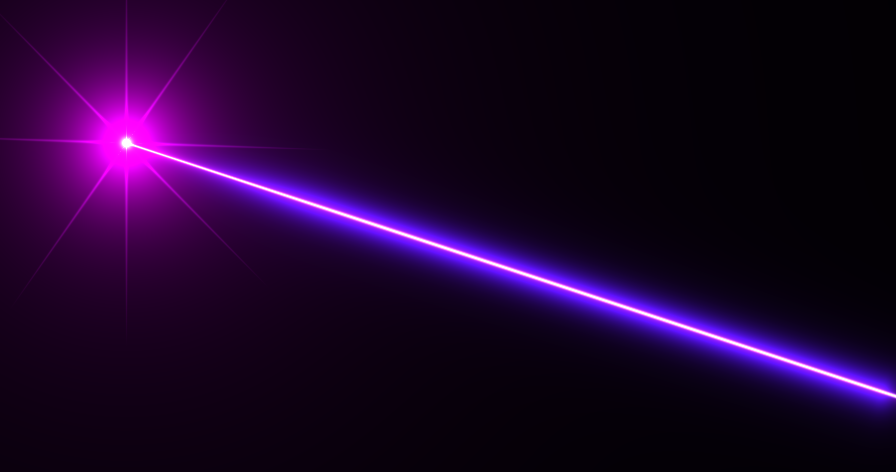
This background is drawn by a Shadertoy shader. Its source:

```glsl
// Thin tapered streak through the centre of the star
float streak(vec2 p, float degrees) {
    float angle = radians(degrees);
    vec2 dir = vec2(cos(angle), sin(angle));
    float along = abs(dot(p, dir));
    float across = abs(dot(p, vec2(-dir.y, dir.x)));
    float taper = max(0.0, 1.0 - along / 0.43);
    float width = 0.0012 + 0.0022 * taper;
    return taper * exp(-across * across / (width * width));
}

vec3 starLight(vec2 p) {
    float r = length(p);
    vec3 light = vec3(1.0, 0.0, 1.03) * 1.45 * exp(-r / 0.08);
    light += vec3(0.23, 0.0, 0.27) * exp(-r / 0.4);

    // Four long streaks, then a ring of short white spikes
    float angles[4] = float[4](90.0, 55.0, -45.5, -1.9);
    for (int i = 0; i < 4; i++) {
        light += vec3(0.36, 0.01, 0.4) * streak(p, angles[i]);
        light += 0.8 * streak(p * 11.0, angles[i]) * exp(-r / 0.03);
    }
    return light + 1.6 * exp(-r * r / 0.00011) + 0.35 * exp(-r / 0.012);
}

vec3 beamLight(vec2 p, vec2 span) {
    float reach = length(span);
    vec2 dir = span / reach;
    float along = dot(p, dir);
    float across = abs(dot(p, vec2(-dir.y, dir.x)));

    // Halo swells away from the star and closes at the far end
    float d = length(p - dir * clamp(along, 0.0, reach - 0.03));
    float swell = smoothstep(0.0, 0.45, along);
    float nearHalo = exp(-pow(d / 0.031, 1.35));
    float wideHalo = exp(-d / 0.058);
    vec3 light = swell * (vec3(0.3, 0.07, 1.0) * nearHalo
                        + vec3(0.13, 0.015, 0.32) * wideHalo);

    // Violet sheath around the white core
    float started = smoothstep(-0.002, 0.01, along);
    light += started * vec3(0.45, 0.1, 0.4) * exp(-across / 0.007);
    float coreWidth = mix(0.0022, 0.0034, smoothstep(0.0, 0.6, along));
    light += started * vec3(0.9, 0.95, 0.8) * exp(-pow(across / coreWidth, 2.0));
    return light;
}

void mainImage(out vec4 fragColor, in vec2 fragCoord) {
    vec2 uv = fragCoord / iResolution.y;
    vec2 star = vec2(0.268, 0.697);
    vec2 beamEnd = vec2(1.893, 0.162);

    vec3 color = vec3(0.006, 0.0, 0.012);
    color += starLight(uv - star);
    color += beamLight(uv - star, beamEnd - star);
    fragColor = vec4(clamp(color, 0.0, 1.0), 1.0);
}
```
